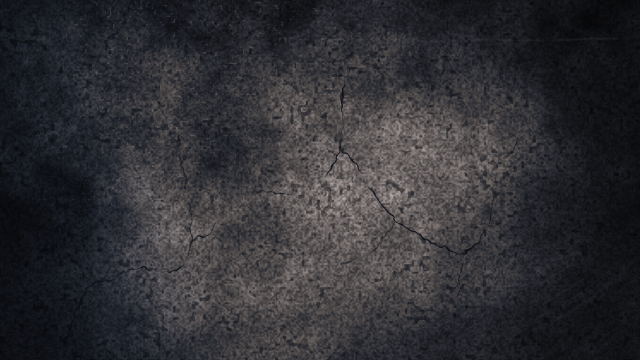
Write a Shadertoy shader that draws this texture.

```glsl
#define AMBIENT 0.050
#define GLOW 0.32
#define GRAIN 0.95
#define MOTTLE 1.15
#define CRACK_WIDTH 0.0016
#define CRACK_DEPTH 0.72
#define JAGGEDNESS 0.022
#define COOL vec3(0.84, 0.98, 1.22)
#define WARM vec3(1.05, 0.985, 0.965)

float hash(vec2 p) {
    vec3 q = fract(p.xyx * 0.1031);
    q += dot(q, q.yzx + 33.33);
    return fract((q.x + q.y) * q.z);
}

float noise(vec2 p) {
    vec2 i = floor(p), f = fract(p);
    f = f * f * (3.0 - 2.0 * f);
    return mix(mix(hash(i), hash(i + vec2(1, 0)), f.x),
               mix(hash(i + vec2(0, 1)), hash(i + vec2(1, 1)), f.x), f.y);
}

float fbm(vec2 p) {
    float sum = 0.0, amp = 0.5;
    for (int i = 0; i < 5; i++) {
        sum += amp * noise(p);
        p = mat2(1.6, 1.2, -1.2, 1.6) * p + 17.3;
        amp *= 0.5;
    }
    return sum;
}

float blob(vec2 p, vec2 centre, vec2 radius) {
    vec2 q = (p - centre) / radius;
    return exp(-dot(q, q));
}

float segment(vec2 p, vec2 a, vec2 b) {
    vec2 ab = b - a;
    return length(p - a - ab * clamp(dot(p - a, ab) / dot(ab, ab), 0.0, 1.0));
}

float path(vec2 p, vec2 a, vec2 b, vec2 c, vec2 d) {
    return min(segment(p, a, b), min(segment(p, b, c), segment(p, c, d)));
}

float line(float dist, float width, float pixel) {
    return 1.0 - smoothstep(width - pixel * 0.5, width + pixel, dist);
}

// Broad light falloff with bright and dark stains
float lighting(vec2 p) {
    float v = AMBIENT + GLOW * blob(p, vec2(0.97, 0.42), vec2(0.47, 0.43));
    v += 0.09 * blob(p, vec2(1.30, 0.58), vec2(0.22, 0.20));
    v += 0.11 * blob(p, vec2(0.62, 0.16), vec2(0.30, 0.24));
    v += 0.08 * blob(p, vec2(0.42, 0.45), vec2(0.20, 0.13));
    v += 0.08 * blob(p, vec2(0.50, 0.29), vec2(0.16, 0.15));
    v += 0.09 * blob(p, vec2(0.40, 0.78), vec2(0.36, 0.25));
    v -= 0.08 * blob(p, vec2(0.75, 0.37), vec2(0.13, 0.07));
    v -= 0.06 * blob(p, vec2(0.63, 0.56), vec2(0.13, 0.09));
    v += 0.07 * blob(p, vec2(0.76, 0.46), vec2(0.05, 0.025));
    return v;
}

void mainImage(out vec4 fragColor, in vec2 fragCoord) {
    vec2 p = fragCoord / iResolution.y;
    float pixel = 1.0 / iResolution.y;

    // Worn plaster, patchier towards the top and left
    float clouds = fbm(p * 5.0 + 3.0) - 0.48;
    float stains = fbm(p * 17.0 + 41.0) - 0.48;
    float streaks = noise(vec2(p.x * 22.0, p.y * 3.0)) - 0.5;
    float wear = smoothstep(0.35, 0.75, p.y + 0.3 * (0.8 - p.x));
    vec2 drift = vec2(noise(p * 8.0), noise(p * 8.0 + 70.0)) - 0.5;
    float light = lighting(p + 0.09 * drift);
    light *= 1.0 + MOTTLE * mix(0.6, 1.2, wear) * (clouds + 0.8 * stains) + 0.16 * streaks;

    // Fine grain, pits and pale flecks
    float grain = 0.6 * noise(p * 210.0) + 0.4 * noise(p * 115.0 + 9.0) - 0.5;
    light *= 1.0 + GRAIN * grain;
    float pits = smoothstep(0.73, 0.90, noise(p * 95.0 + 23.0) * 0.75 + 0.5 * stains + 0.18);
    light *= 1.0 - 0.4 * pits;
    float flecks = smoothstep(0.80, 0.98, noise(p * 130.0 + 57.0));
    light += 0.10 * flecks * wear * smoothstep(1.5, 0.7, p.x) * smoothstep(0.0, 0.3, p.x);

    // Faint pale ridge and curved scrapes
    float ridge = line(abs(p.y - 0.89 - 0.012 * (noise(p * 14.0) - 0.5)), 0.002, 0.004);
    light += 0.06 * ridge * smoothstep(0.72, 0.85, p.x) * noise(p * 30.0);
    float arc = length(p - vec2(1.15, 0.85));
    float scrapes = smoothstep(0.62, 0.9, noise(vec2(arc * 110.0, atan(p.y - 0.85, p.x - 1.15) * 4.0)));
    light += 0.025 * scrapes * blob(p, vec2(1.58, 0.19), vec2(0.2, 0.16));

    // Branching cracks
    vec2 jag = vec2(noise(p * 26.0), noise(p * 26.0 + 31.0)) - 0.5;
    jag += 0.4 * (vec2(noise(p * 85.0), noise(p * 85.0 + 11.0)) - 0.5);
    vec2 q = p + JAGGEDNESS * jag;
    float d = path(q, vec2(0.96, 0.77), vec2(0.953, 0.676), vec2(0.935, 0.579), vec2(0.88, 0.45));
    d = min(d, path(q, vec2(0.935, 0.579), vec2(0.984, 0.537), vec2(1.053, 0.433), vec2(1.10, 0.394)));
    d = min(d, path(q, vec2(1.10, 0.394), vec2(1.204, 0.329), vec2(1.285, 0.296), vec2(1.331, 0.329)));
    d = min(d, path(q, vec2(0.40, 0.255), vec2(0.491, 0.243), vec2(0.545, 0.33), vec2(0.606, 0.387)));
    float hair = path(q, vec2(1.331, 0.329), vec2(1.366, 0.421), vec2(1.389, 0.537), vec2(1.435, 0.618));
    hair = min(hair, path(q, vec2(1.10, 0.387), vec2(1.076, 0.34), vec2(1.019, 0.287), vec2(0.95, 0.26)));
    hair = min(hair, path(q, vec2(0.505, 0.572), vec2(0.514, 0.468), vec2(0.528, 0.375), vec2(0.544, 0.33)));
    hair = min(hair, path(q, vec2(0.60, 0.43), vec2(0.694, 0.472), vec2(0.764, 0.472), vec2(0.845, 0.444)));
    hair = min(hair, path(q, vec2(0.40, 0.255), vec2(0.235, 0.20), vec2(0.208, 0.12), vec2(0.18, 0.05)));
    hair = min(hair, segment(q, vec2(1.285, 0.296), vec2(1.262, 0.155)));
    hair = min(hair, segment(q, vec2(0.417, 0.167), vec2(0.451, 0.03)));
    float cracks = max(line(d, CRACK_WIDTH, pixel), 0.7 * line(hair, CRACK_WIDTH * 0.7, pixel));
    light *= 1.0 - CRACK_DEPTH * cracks * smoothstep(0.1, 0.5, noise(p * 18.0 + 5.0));
    float scratch = segment(q, vec2(0.648, 1.0), vec2(0.69, 0.90));
    light += 0.06 * line(scratch, CRACK_WIDTH * 0.6, pixel);

    // Cool shadows, warm centre
    float warmth = smoothstep(0.05, 0.30, light) * smoothstep(0.0, 0.7, p.x + 0.3 * p.y);
    vec3 tint = mix(COOL, WARM, max(warmth, 0.45 * smoothstep(0.2, 0.7, p.x)));
    fragColor = vec4(clamp(light * tint + vec3(0.004, 0.004, 0.010), 0.0, 1.0), 1.0);
}
```
